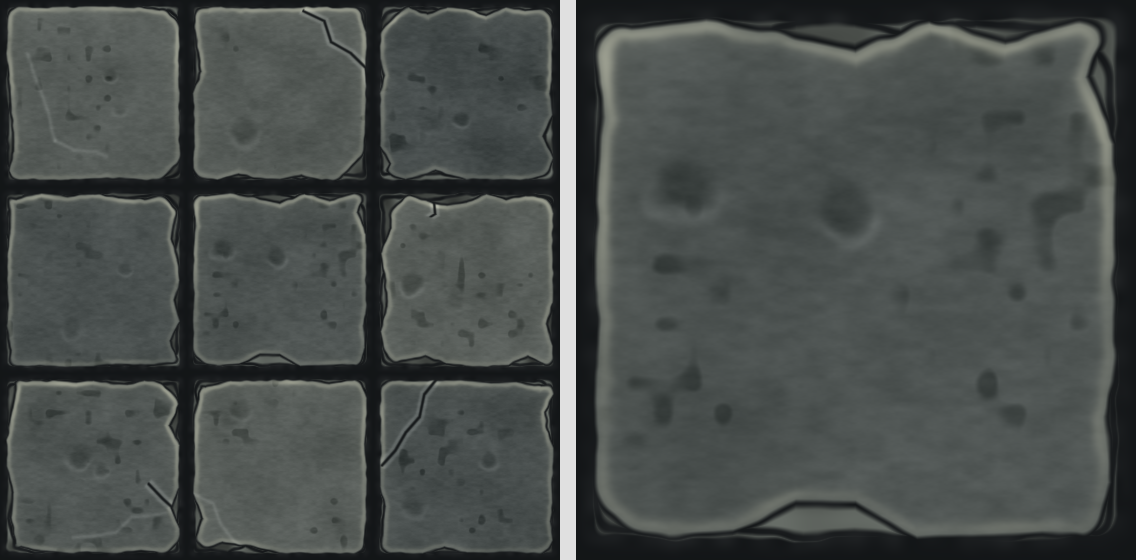
Left, the full canvas; right, a detail of the centre.
Write a WebGL 2 fragment shader that draws this texture.

```glsl
#version 300 es
precision highp float;
// Worn square stone slabs, three by three, with chipped rims, cracks and dark joints.

uniform vec2 u_resolution;
out vec4 fragColor;

const float TILES = 3.0;
const float FACE_HALF = 0.462;    // half width of a slab, in tiles
const float BODY_HALF = 0.474;    // half width of the broken stone around it
const float CHIP_DEPTH = 0.065;
const float CRACK_WIDTH = 0.007;
const float VEIN_WIDTH = 0.012;
const float RIM_WIDTH = 0.013;
const float GLOW_WIDTH = 0.055;

const vec3 JOINT = vec3(0.075, 0.085, 0.092);
const vec3 STONE_DARK = vec3(0.255, 0.280, 0.280);
const vec3 STONE_LIGHT = vec3(0.360, 0.380, 0.362);
const vec3 SHARD = vec3(0.35, 0.37, 0.35);
const vec3 RIM = vec3(0.63, 0.64, 0.58);

// Lightness of each slab, row by row from the lower left.
const float TONE[9] = float[9](0.45, 0.75, 0.18, 0.20, 0.35, 0.80, 0.72, 0.75, 0.05);

// Start and end of the long fractures and faint veins, in tiles.
const vec4 CRACKS[4] = vec4[4](vec4(1.65, 2.96, 1.97, 2.55), vec4(2.36, 0.96, 2.03, 0.52),
                               vec4(0.81, 0.42, 0.98, 0.25), vec4(2.34, 1.97, 2.29, 1.85));
const vec4 VEINS[4] = vec4[4](vec4(0.12, 2.70, 0.30, 2.25), vec4(0.30, 2.25, 0.56, 2.14),
                              vec4(0.40, 0.10, 0.88, 0.27), vec4(1.05, 0.37, 1.28, 0.07));

float hash(vec2 p) {
  vec3 a = fract(p.xyx * 0.1031);
  a += dot(a, a.yzx + 33.33);
  return fract((a.x + a.y) * a.z);
}

float noise(vec2 p) {
  vec2 i = floor(p), f = fract(p);
  f = f * f * (3.0 - 2.0 * f);
  return mix(mix(hash(i), hash(i + vec2(1, 0)), f.x),
             mix(hash(i + vec2(0, 1)), hash(i + vec2(1, 1)), f.x), f.y);
}

float fbm(vec2 p) {
  float sum = 0.0, weight = 0.5;
  for (int i = 0; i < 4; i++) {
    sum += weight * noise(p);
    p = p * 2.03 + 17.3;
    weight *= 0.5;
  }
  return sum;
}

float bell(float x) { return exp(-x * x); }

float smoothMax(float a, float b, float k) {
  float h = max(k - abs(a - b), 0.0) / k;
  return max(a, b) + 0.25 * h * h * k;
}

// Straight-sided noise along a line; a higher power leaves fewer peaks.
float zigzag(float t, float seed, float power) {
  float i = floor(t);
  return mix(pow(hash(vec2(i, seed)), power), pow(hash(vec2(i + 1.0, seed)), power), fract(t));
}

// Signed distance to a square with chipped sides and cut corners.
float slab(vec2 q, float halfSize, float depth, float seed) {
  float d = -1.0;
  for (int side = 0; side < 4; side++) {
    float s = seed + float(side) * 7.0;
    float frequency = mix(6.0, 11.0, hash(vec2(s, 3.0)));
    float chip = depth * zigzag(q.y * frequency + 20.0, s, 3.5);
    float cut = depth * (0.4 + 1.3 * pow(hash(vec2(s, 9.0)), 2.0));
    d = smoothMax(d, q.x - halfSize + chip, 0.02);
    d = smoothMax(d, dot(q, vec2(0.7071)) - halfSize * 1.4142 + cut, 0.02);
    q = vec2(-q.y, q.x);
  }
  return d;
}

// Offset across a jagged line (x) and overshoot past its ends (y).
vec2 jagged(vec2 p, vec4 ends, float seed, float sway) {
  vec2 span = ends.zw - ends.xy, r = p - ends.xy;
  float len = length(span);
  vec2 dir = span / len;
  float along = dot(r, dir);
  float across = dot(r, vec2(-dir.y, dir.x)) - sway * (zigzag(along * 9.0 + 5.0, seed, 1.0) - 0.5);
  return vec2(across, max(max(-along, along - len), 0.0));
}

void main() {
  vec2 p = gl_FragCoord.xy / u_resolution * TILES;
  vec2 id = min(floor(p), TILES - 1.0), q = p - id - 0.5;
  float soft = max(1.2 * TILES / min(u_resolution.x, u_resolution.y), 0.005);
  float seed = dot(id, vec2(41.0, 137.0)) + 11.0;

  // Three nested outlines: face, split between shards, outer body.
  vec2 worn = q + 0.008 * (vec2(noise(p * 28.0), noise(p * 28.0 + 50.0)) - 0.5);
  float face = slab(worn, FACE_HALF, CHIP_DEPTH, seed);
  float split = slab(worn, FACE_HALF, CHIP_DEPTH * 0.7, seed + 400.0);
  float body = slab(worn, BODY_HALF, CHIP_DEPTH * 0.2, seed + 800.0);

  // Stone surface: tone, mottling and grain.
  float tone = TONE[int(id.y) * 3 + int(id.x)];
  vec3 stone = mix(STONE_DARK, STONE_LIGHT, tone);
  stone += 0.11 * (fbm(p * 5.0) - 0.47) + 0.07 * (fbm(p * vec2(28.0, 60.0)) - 0.47);
  stone -= 0.09 * smoothstep(0.70, 0.90, noise(p * 19.0)) * smoothstep(0.5, 0.7, noise(p * 4.0 + 9.0));

  // Shallow round dents, lit on their lower lip.
  for (int k = 0; k < 2; k++) {
    vec2 s = vec2(seed, float(k) * 5.0 + 2.0);
    vec2 r = q - 0.62 * (vec2(hash(s), hash(s + 31.0)) - 0.5);
    float radius = mix(0.04, 0.085, hash(s + 57.0));
    float e = length(r) / radius + 0.5 * (noise(p * 16.0) - 0.5);
    float depth = mix(0.25, 1.0, hash(s + 83.0));
    stone -= 0.07 * depth * smoothstep(1.0, 0.3, e);
    stone += 0.06 * depth * bell((e - 1.0) / 0.22) * smoothstep(0.3, -0.9, r.y / radius);
  }

  // Pale worn rim, strongest along the top.
  float wear = mix(0.45, 1.0, smoothstep(-0.5, 0.5, q.y)) * (0.45 + 0.8 * noise(p * 9.0));
  float inside = min(face, 0.0);
  stone = mix(stone, RIM, wear * (0.62 * bell((inside + 0.012) / RIM_WIDTH) + 0.20 * exp(inside / GLOW_WIDTH)));

  // Veins and cracks, each crack with a lit lip.
  float crack = 0.0;
  for (int i = 0; i < 4; i++) {
    vec2 v = jagged(p, VEINS[i], float(i) + 70.0, 0.07);
    stone += 0.075 * bell(length(v) / VEIN_WIDTH);
    vec2 c = jagged(p, CRACKS[i], float(i) + 90.0, 0.10);
    stone += 0.10 * bell((abs(c.x) - 0.018) / 0.011) * bell(c.y / 0.01);
    crack = max(crack, smoothstep(CRACK_WIDTH + soft, CRACK_WIDTH - soft, length(c)));
  }
  stone = mix(stone, JOINT, 0.92 * crack);

  // Joint, broken shards, then the face on top.
  vec3 color = JOINT + 0.05 * smoothstep(0.03, -0.01, body) * noise(p * 30.0);
  float rise = min(min(face, -body), abs(split) + 0.002);
  vec3 shard = SHARD * (0.55 + 0.7 * noise(p * 14.0));
  color = mix(color, shard, smoothstep(0.004, 0.004 + 2.5 * soft, rise));
  color = mix(color, stone, smoothstep(soft, -soft, face));
  fragColor = vec4(clamp(color, 0.0, 1.0), 1.0);
}
```
